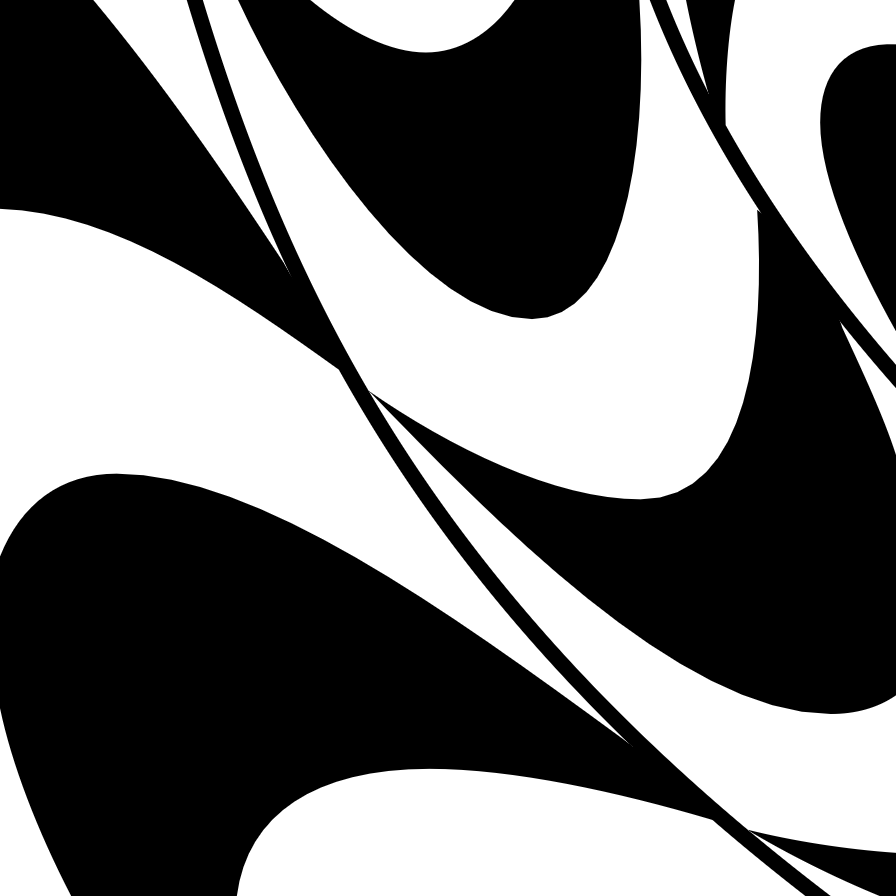
A WebGL 1 fragment shader for this background:

```glsl
precision highp float;
// Flowing black and white ribbons, cut into three bands by two curved lines.
// Each band fills its own smooth outlines: cubic curves are walked in short
// steps, giving an even-odd inside test and a distance for soft edges.

uniform vec2 u_resolution;

#define GRID 768.0        // drawing units across the canvas, y pointing down
#define LINE_HALF 6.6     // half width of the dividing lines
#define STEPS 16          // straight steps per curve
#define INK vec3(0.0)
#define PAPER vec3(1.0)

vec2 point;               // the place being shaded
vec2 pen;                 // end of the outline so far
float nearest = 1e9;      // squared distance to the outlines
float side = 1.0;         // -1 inside, +1 outside

void moveTo(float x, float y) { pen = vec2(x, y); }

// Adds a straight edge: updates the distance and the even-odd test.
void edgeTo(vec2 end) {
  vec2 e = end - pen, w = point - pen;
  vec2 gap = w - e * clamp(dot(w, e) / max(dot(e, e), 1e-6), 0.0, 1.0);
  nearest = min(nearest, dot(gap, gap));
  if ((pen.y > point.y) != (end.y > point.y)) {
    if (w.x < e.x * w.y / e.y) side = -side;
  }
  pen = end;
}

void lineTo(float x, float y) { edgeTo(vec2(x, y)); }

// Adds a cubic curve with two control points.
void curveTo(float x1, float y1, float x2, float y2, float x, float y) {
  vec2 a = pen, b = vec2(x1, y1), c = vec2(x2, y2), d = vec2(x, y);
  for (int i = 1; i <= STEPS; i++) {
    float t = float(i) / float(STEPS), s = 1.0 - t;
    edgeTo(s * s * s * a + 3.0 * s * t * (s * b + t * c) + t * t * t * d);
  }
}

// Signed distance to a line x = k0 + k1 y + k2 y^2 + k3 y^3, on a unit canvas.
float divider(vec4 k) {
  vec2 q = point / GRID;
  float x = k.x + q.y * (k.y + q.y * (k.z + q.y * k.w));
  float slope = k.y + q.y * (2.0 * k.z + 3.0 * k.w * q.y);
  return GRID * (q.x - x) / sqrt(1.0 + slope * slope);
}

void leftBand() {
  // Upper wedge
  moveTo(0.0, 0.0);
  lineTo(80.0, 0.0);
  curveTo(140.0, 72.0, 190.0, 145.0, 243.0, 225.0);
  lineTo(300.0, 324.0);
  lineTo(292.0, 318.0);
  curveTo(200.0, 252.0, 100.0, 182.0, 0.0, 179.0);
  lineTo(0.0, 0.0);
  // Large lower wave
  moveTo(61.0, 768.0);
  curveTo(32.0, 712.0, 10.0, 655.0, 0.0, 607.0);
  curveTo(-13.0, 555.0, -18.0, 515.0, 0.0, 477.0);
  curveTo(18.0, 432.0, 52.0, 406.0, 100.0, 406.0);
  curveTo(220.0, 406.0, 382.0, 522.0, 532.0, 632.0);
  lineTo(640.0, 712.0);
  lineTo(608.0, 702.0);
  curveTo(530.0, 679.0, 440.0, 659.0, 368.0, 659.0);
  curveTo(270.0, 659.0, 212.0, 698.0, 203.0, 768.0);
  lineTo(61.0, 768.0);
}

void middleBand() {
  // Hanging bowl
  moveTo(204.0, 0.0);
  curveTo(258.0, 117.0, 365.0, 273.5, 456.0, 273.5);
  curveTo(530.0, 273.5, 557.0, 138.0, 548.0, 0.0);
  lineTo(441.0, 0.0);
  curveTo(420.0, 30.0, 393.0, 45.0, 365.0, 45.0);
  curveTo(335.0, 45.0, 300.0, 28.0, 266.0, 0.0);
  lineTo(204.0, 0.0);
  // Swelling wave
  moveTo(316.0, 335.0);
  curveTo(385.0, 383.0, 475.0, 428.0, 549.0, 428.0);
  curveTo(643.0, 428.0, 656.0, 290.0, 649.0, 180.0);
  lineTo(700.0, 215.0);
  lineTo(722.0, 281.0);
  curveTo(740.0, 320.0, 757.0, 356.0, 768.0, 390.0);
  lineTo(768.0, 596.0);
  curveTo(752.0, 607.0, 733.0, 612.0, 712.0, 612.0);
  curveTo(582.0, 612.0, 418.0, 440.0, 316.0, 335.0);
  // Corner sliver
  moveTo(640.0, 711.0);
  curveTo(680.0, 721.0, 725.0, 728.0, 768.0, 731.0);
  lineTo(768.0, 768.0);
  lineTo(754.0, 768.0);
  curveTo(715.0, 752.0, 675.0, 732.0, 640.0, 711.0);
}

void rightBand() {
  // Narrow spike
  moveTo(588.0, 0.0);
  curveTo(594.0, 30.0, 601.0, 58.0, 608.0, 83.0);
  lineTo(615.0, 112.0);
  lineTo(622.0, 108.0);
  curveTo(621.0, 70.0, 624.0, 30.0, 630.0, 0.0);
  lineTo(588.0, 0.0);
  // Rounded lobe at the edge
  moveTo(768.0, 38.0);
  curveTo(725.0, 36.0, 703.0, 62.0, 703.0, 105.0);
  curveTo(703.0, 155.0, 735.0, 225.0, 768.0, 284.0);
  lineTo(768.0, 38.0);
}

void main() {
  vec2 uv = gl_FragCoord.xy / u_resolution;
  point = vec2(uv.x, 1.0 - uv.y) * GRID;
  float pixel = GRID / min(u_resolution.x, u_resolution.y);
  float first = divider(vec4(0.2174, 0.303, 0.1801, 0.2125));
  float second = divider(vec4(0.7344, 0.39, 0.576, 0.0));
  if (first < 0.0) leftBand();
  else if (second < 0.0) middleBand();
  else rightBand();
  float lines = min(abs(first), abs(second)) - LINE_HALF;
  float shape = min(side * sqrt(nearest), lines);
  gl_FragColor = vec4(mix(INK, PAPER, clamp(shape / pixel + 0.5, 0.0, 1.0)), 1.0);
}
```
